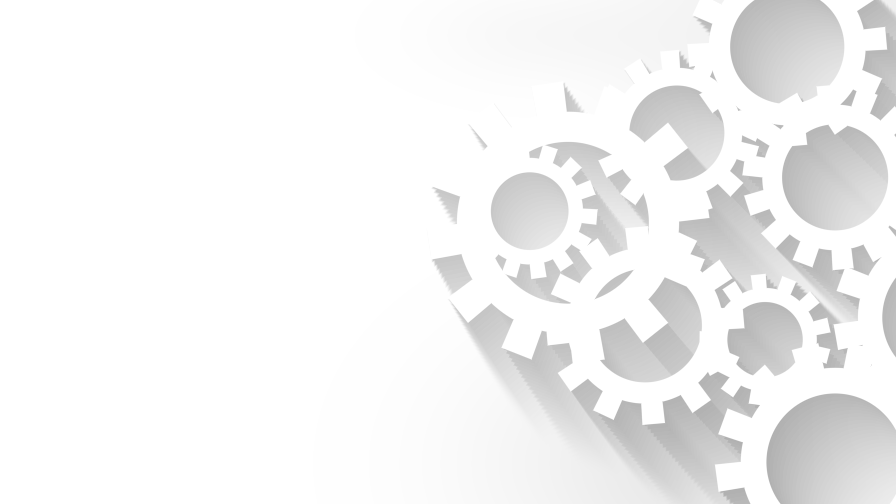
A Shadertoy shader for this background:

```glsl
const int GEARS = 9;

// Centre x, centre y, tip radius, number of teeth
const vec4 gears[GEARS] = vec4[](
    vec4(1.127, 0.558, 0.279, 12.0), vec4(1.051, 0.581, 0.134, 14.0),
    vec4(1.280, 0.354, 0.196, 12.0), vec4(1.343, 0.736, 0.164, 13.0),
    vec4(1.562, 0.907, 0.197, 12.0), vec4(1.657, 0.648, 0.183, 14.0),
    vec4(1.518, 0.326, 0.130, 13.0), vec4(1.657, 0.083, 0.237, 13.0),
    vec4(1.880, 0.370, 0.225, 12.0));

// Direction of one tooth of each gear, in degrees
const float toothAngles[GEARS] = float[](
    8.5, -5.0, 5.0, 12.0, 5.0, -85.0, 96.0, 160.0, -170.0);

float gearDistance(vec2 p, float tip, float teeth, float angle) {
    float r = length(p);
    float sector = 6.2831853 / teeth;
    float a = mod(atan(p.y, p.x) - angle + 0.5 * sector, sector) - 0.5 * sector;
    vec2 q = r * vec2(cos(a), sin(a));
    float tooth = max(q.x - tip, abs(q.y) - 0.085 * tip - 0.03 * q.x);
    float disc = r - 0.79 * tip;
    return max(min(disc, tooth), 0.575 * tip - r);
}

float allGears(vec2 p) {
    float d = 1.0;
    for (int i = 0; i < GEARS; i++) {
        vec4 g = gears[i];
        vec2 q = p - g.xy;
        float reach = g.z + 0.03;
        if (dot(q, q) < reach * reach)
            d = min(d, gearDistance(q, g.z, g.w, radians(toothAngles[i])));
    }
    return d;
}

// Long shadow: walk towards the light and keep the strongest occluder
float longShadow(vec2 p) {
    float slant = mix(0.45, 0.8, smoothstep(0.85, 1.7, p.x));
    vec2 toLight = normalize(vec2(-slant, 0.8));
    float shade = 0.0;
    for (int i = 0; i < 32; i++) {
        float t = 0.3 * (float(i) + 0.5) / 32.0;
        float blur = 0.003 + 0.025 * t;
        float cover = 1.0 - smoothstep(-blur, blur, allGears(p + t * toLight));
        shade = max(shade, cover * (1.0 - t / 0.3));
    }
    return shade;
}

float glow(vec2 p, vec2 centre, vec2 size) {
    vec2 q = (p - centre) / size;
    return exp(-dot(q, q));
}

void mainImage(out vec4 fragColor, in vec2 fragCoord) {
    vec2 p = fragCoord / iResolution.y;
    float pixel = 1.0 / iResolution.y;

    // Wall with faint soft shading around the cluster
    float wall = 1.0;
    wall -= 0.06 * glow(p, vec2(1.25, 0.08), vec2(0.34, 0.26));
    wall -= 0.03 * glow(p, vec2(1.10, 0.93), vec2(0.24, 0.10));
    wall -= 0.06 * smoothstep(1.05, 1.6, p.x);

    // Cast shadows
    if (p.x > 0.8) wall -= 0.23 * pow(longShadow(p), 1.2);

    // White gears on top
    float face = 1.0 - smoothstep(-0.7 * pixel, 0.7 * pixel, allGears(p));
    fragColor = vec4(vec3(mix(wall, 1.0, face)), 1.0);
}
```
